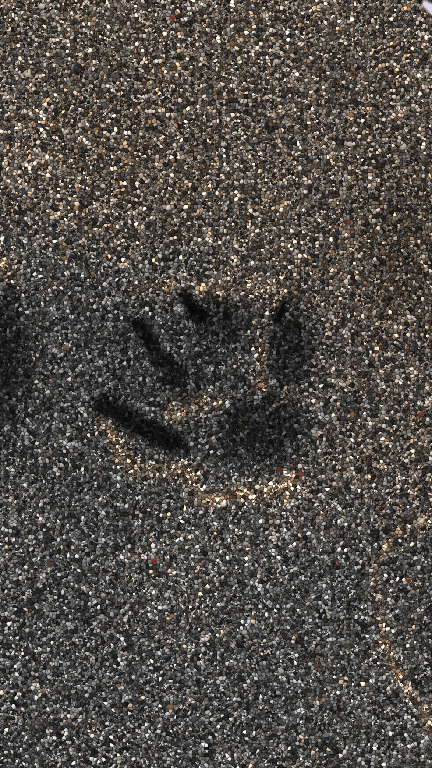
Write a WebGL 1 fragment shader that draws this texture.

```glsl
precision highp float;
// Dark volcanic sand with a pressed paw print and a curved ridge at lower right.
// Cellular grains get random tone and tint; soft capsules and ellipses
// form the relief, which sets the exposure and warmth of the grains.

uniform vec2 u_resolution;

const float GRAIN_COUNT = 122.0;   // coarse grains across the width
const float FINE_COUNT = 185.0;    // fine grains across the width
const float PEBBLE_COUNT = 24.0;   // pebble cells across the width
const float PEBBLE_CHANCE = 0.15;
const float EDGE_WARP = 0.014;     // raggedness of the relief
const float EXPOSURE = 1.10;
const vec3 COOL_TINT = vec3(0.98, 1.0, 1.01);
const vec3 WARM_TINT = vec3(1.20, 0.97, 0.75);

float hash(vec2 p) {
  return fract(sin(dot(p, vec2(127.1, 311.7))) * 43758.5453);
}

vec2 hash2(vec2 p) { return vec2(hash(p), hash(p + 37.3)); }

float noise(vec2 p) {
  vec2 i = floor(p), f = fract(p);
  f = f * f * (3.0 - 2.0 * f);
  return mix(mix(hash(i), hash(i + vec2(1, 0)), f.x),
             mix(hash(i + vec2(0, 1)), hash(i + vec2(1, 1)), f.x), f.y);
}

float fbm(vec2 p) {
  return 0.55 * noise(p) + 0.3 * noise(p * 2.1 + 7.0) + 0.15 * noise(p * 4.3 + 19.0);
}

// Distance to a capsule whose radius runs from ra to rb
float taper(vec2 p, vec2 a, vec2 b, float ra, float rb) {
  vec2 ab = b - a;
  float t = clamp(dot(p - a, ab) / dot(ab, ab), 0.0, 1.0);
  return length(p - a - ab * t) - mix(ra, rb, t);
}

float fill(float d, float soft) { return smoothstep(soft, -soft, d); }

float blob(vec2 p, vec2 c, vec2 r) {
  vec2 q = (p - c) / r;
  return exp(-dot(q, q) * dot(q, q));
}

float ridge(vec2 p, vec2 a, vec2 b, float width) {
  float d = taper(p, a, b, 0.0, 0.0) / width;
  return exp(-d * d);
}

// Depth of the pressed hollows, 0 to 1
float hollows(vec2 p) {
  float d = 0.64 * blob(p, vec2(0.510, 1.030), vec2(0.078, 0.088));
  d -= 0.40 * ridge(p, vec2(0.465, 0.962), vec2(0.515, 0.960), 0.018);
  d = max(d, fill(taper(p, vec2(0.422, 1.100), vec2(0.462, 1.045), 0.018, 0.022), 0.016));
  d = max(d, 0.95 * fill(taper(p, vec2(0.320, 1.030), vec2(0.345, 0.985), 0.017, 0.020), 0.016));
  d = max(d, 0.82 * fill(taper(p, vec2(0.330, 1.010), vec2(0.405, 0.905), 0.018, 0.036), 0.026));
  d = max(d, fill(taper(p, vec2(0.655, 1.075), vec2(0.645, 1.038), 0.014, 0.015), 0.015));
  d = max(d, 0.64 * blob(p, vec2(0.668, 0.975), vec2(0.065, 0.100)));
  d = max(d, 0.88 * fill(taper(p, vec2(0.238, 0.840), vec2(0.395, 0.755), 0.024, 0.034), 0.020));
  d = max(d, 0.66 * blob(p, vec2(0.600, 0.780), vec2(0.130, 0.095)));
  d = max(d, 0.66 * blob(p, vec2(0.000, 0.960), vec2(0.075, 0.170)));
  return max(d, 0.30 * blob(p, vec2(0.47, 0.90), vec2(0.27, 0.23)));
}

// Height of the warm rims round the print
float rims(vec2 p) {
  float r = ridge(p, vec2(0.243, 0.790), vec2(0.301, 0.698), 0.020);
  r = max(r, 0.8 * ridge(p, vec2(0.301, 0.698), vec2(0.428, 0.680), 0.022));
  r = max(r, ridge(p, vec2(0.428, 0.680), vec2(0.480, 0.617), 0.023));
  r = max(r, ridge(p, vec2(0.480, 0.617), vec2(0.680, 0.658), 0.024));
  r = max(r, 0.9 * ridge(p, vec2(0.395, 0.822), vec2(0.500, 0.848), 0.026));
  r = max(r, ridge(p, vec2(0.602, 0.965), vec2(0.608, 0.880), 0.017));
  r = max(r, 0.7 * ridge(p, vec2(0.330, 1.115), vec2(0.640, 1.105), 0.022));
  return max(r, 0.8 * blob(p, vec2(0.005, 1.155), vec2(0.045, 0.040)));
}

// Crest of the curved ridge at the right edge
float crest(vec2 p) {
  float r = ridge(p, vec2(1.010, 0.580), vec2(0.920, 0.550), 0.017);
  r = max(r, 0.7 * ridge(p, vec2(0.920, 0.550), vec2(0.870, 0.470), 0.014));
  r = max(r, 0.8 * ridge(p, vec2(0.870, 0.470), vec2(0.880, 0.340), 0.015));
  r = max(r, ridge(p, vec2(0.880, 0.340), vec2(0.912, 0.230), 0.015));
  return max(r, ridge(p, vec2(0.912, 0.230), vec2(1.010, 0.085), 0.015));
}

// Cellular sand: rgb of the nearest grain, with dark gaps around it
vec3 sand(vec2 p, float count, float warmth) {
  vec2 g = p * count, cell = floor(g), id = cell, away = vec2(0.0);
  float near = 9.0, second = 9.0;
  for (int j = -1; j <= 1; j++) {
    for (int i = -1; i <= 1; i++) {
      vec2 c = cell + vec2(float(i), float(j));
      vec2 v = c + hash2(c) - g;
      float d = length(v);
      if (d < near) { second = near; near = d; id = c; away = v; }
      else second = min(second, d);
    }
  }
  float q = hash(id + 91.7), hue = hash(id + 53.1);
  float tone = 0.09 + 0.40 * q + 0.38 * pow(q, 7.0);
  float soft = 0.25 + count / u_resolution.x * 0.4;
  tone *= mix(0.50, 1.12, smoothstep(0.0, soft, second - near));
  tone *= 1.0 + 0.3 * dot(away, vec2(0.6, -0.8));
  float tan_grain = clamp(warmth * (0.35 + hue) + 0.45 * step(0.86, hue), 0.0, 1.3);
  return tone * mix(COOL_TINT, WARM_TINT, tan_grain);
}

void main() {
  vec2 p = gl_FragCoord.xy / u_resolution.x;
  float px = 1.0 / u_resolution.x;
  vec2 w = p + EDGE_WARP * (vec2(fbm(p * 24.0), fbm(p * 24.0 + 61.0)) - 0.5);

  // Relief and broad light
  float depth = hollows(w);
  float rim = max(rims(w), 0.9 * crest(w));
  float upper = smoothstep(0.95, 1.30, p.y + 0.25 * (p.x - 0.5));
  float right_bank = blob(p, vec2(0.92, 0.85), vec2(0.24, 0.34));
  float patches = fbm(p * 5.0 + 3.0) - 0.5;
  float warmth = 0.14 + 0.38 * upper + 0.25 * right_bank + 0.35 * patches;
  warmth = clamp(warmth + 0.70 * rim - 0.4 * depth, 0.0, 1.0);
  float light = 0.97 + 0.08 * upper + 0.26 * patches + 0.38 * rim;
  light -= 0.20 * blob(p, vec2(0.94, 1.25), vec2(0.10, 0.22));
  light -= 0.12 * blob(p, vec2(0.12, 0.88), vec2(0.16, 0.24));
  light -= 0.14 * blob(p, vec2(1.00, 0.38), vec2(0.10, 0.18));
  light *= 1.0 - 0.90 * depth * (1.0 - 0.5 * rim);

  // Two sizes of grain
  vec3 coarse = sand(p, GRAIN_COUNT, warmth);
  vec3 fine = sand(p + 3.7, FINE_COUNT, warmth);
  vec3 col = mix(fine, coarse, smoothstep(0.30, 0.60, noise(p * 70.0)));

  // Scattered pebbles
  vec2 g = p * PEBBLE_COUNT, id = floor(g);
  vec2 v = fract(g) - 0.25 - 0.5 * hash2(id + 5.0);
  float radius = mix(0.07, 0.18, pow(hash(id + 17.0), 2.0));
  float pebble = step(hash(id + 29.0), PEBBLE_CHANCE)
    * fill(length(v * vec2(1.0, 1.25)) - radius, PEBBLE_COUNT * px);
  float kind = hash(id + 71.0);
  vec3 stone = mix(vec3(0.70, 0.68, 0.64), vec3(0.55, 0.42, 0.29), step(0.55, kind));
  stone = mix(stone, vec3(0.46, 0.22, 0.16), step(0.86, kind));
  col = mix(col, stone * (0.85 + 1.2 * v.y), pebble);

  // Pale shell in the upper right corner
  col *= light * EXPOSURE;
  float shell = fill(taper(p, vec2(0.985, 1.768), vec2(1.01, 1.750), 0.008, 0.012), 2.0 * px);
  col = mix(col, vec3(0.86, 0.83, 0.90), shell);
  gl_FragColor = vec4(clamp(col + 0.012, 0.0, 1.0), 1.0);
}
```
